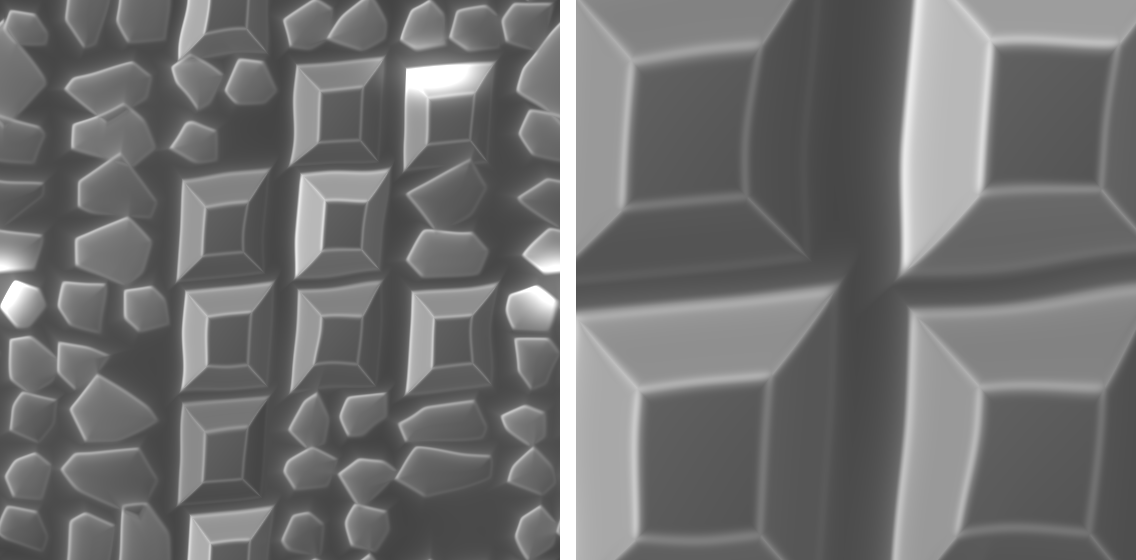
Left: the whole. Right: its middle third, enlarged.
Give the GLSL for this texture map, as a three.js fragment shader.

```glsl
// Soft grey height relief: bevelled studs among irregular stones with glowing rims.
varying vec2 vUv;

const float CELLS = 5.0;                 // stud cells across the canvas
const float STONE_CELL = 0.1;            // stone cell, half a stud cell
const vec2  GRID_ORIGIN = vec2(0.1);
const vec2  LIGHT = vec2(-0.8, 0.6);
const float GROUND = 0.255;
const float STONE_HALF = 0.042;
const float STONE_ROUNDING = 450.0;      // higher gives sharper corners
const float EMPTY_SHARE = 0.1;
const float STUD_SHARE = 0.14;
// Stud sides in the order left, right, top, bottom
const vec4  STUD_OUTER = vec4(0.074, 0.079, 0.088, 0.095);
const vec4  STUD_INNER = vec4(0.030, 0.043, 0.033, 0.052);
const vec4  STUD_SHADE = vec4(0.61, 0.32, 0.52, 0.34);
const vec4  STUD_LIT   = vec4(1.0, 0.22, 0.8, 0.35);
const vec2  FLARE_A = vec2(0.775, 0.875);
const vec2  FLARE_B = vec2(0.995, 0.49);

vec2 hash2(vec2 p) {
  vec3 q = fract(p.xyx * vec3(0.1031, 0.1030, 0.0973));
  q += dot(q, q.yzx + 33.33);
  return fract((q.xx + q.yz) * q.zy);
}

// Value noise that wraps after the given period
vec2 noise2(vec2 p, float period) {
  vec2 i = floor(p), f = fract(p);
  f = f * f * (3.0 - 2.0 * f);
  vec2 a = hash2(mod(i, period)), b = hash2(mod(i + vec2(1.0, 0.0), period));
  vec2 c = hash2(mod(i + vec2(0.0, 1.0), period)), d = hash2(mod(i + 1.0, period));
  return mix(mix(a, b, f.x), mix(c, d, f.x), f.y);
}

// Studs gather in the middle, near one flare, and here and there elsewhere
bool isStud(vec2 cell) {
  vec2 id = mod(cell, CELLS);
  vec2 centre = (id + 1.0) / CELLS;
  return length(centre - vec2(0.53, 0.42)) < 0.28 && centre.y > 0.3
      || length(centre - vec2(0.4, 0.2)) < 0.05
      || length(centre - vec2(0.8)) < 0.05
      || hash2(id + 71.0).x < STUD_SHARE;
}

// Rounded convex polygon: xy is the outward normal, z the signed distance
vec3 stonePolygon(vec2 p, vec2 halfSize, vec2 id) {
  vec2 normal = vec2(0.0);
  float total = 0.0;
  float turn = hash2(id + 5.0).x * 6.2832;
  for (int i = 0; i < 6; i++) {
    vec2 h = hash2(id + 17.0 * float(i) + 40.0);
    float angle = turn + (float(i) + 0.7 * (h.x - 0.5)) * 1.0472;
    vec2 dir = vec2(cos(angle), sin(angle));
    float side = dot(p, dir) - length(dir * halfSize) * mix(0.74, 1.06, h.y);
    float weight = exp(STONE_ROUNDING * side);
    total += weight;
    normal += weight * dir;
  }
  return vec3(normal / max(total, 1e-30), log(max(total, 1e-30)) / STONE_ROUNDING);
}

// state: x shade, y glow, z coverage
void addStone(vec2 uv, vec2 sub, inout vec3 state) {
  vec2 cell = floor(sub / 2.0);
  if (isStud(cell)) return;
  vec2 id = mod(sub, 2.0 * CELLS);
  vec2 h = hash2(id + 3.0), tone = hash2(id + 29.0);
  if (tone.y < EMPTY_SHARE) return;

  // Some cells join their four stones into two wide or two tall ones
  float split = hash2(mod(cell, CELLS) + 13.0).y;
  vec2 span = split < 0.25 ? vec2(2.0, 1.0) : split < 0.42 ? vec2(1.0, 2.0) : vec2(1.0);
  vec2 odd = mod(sub, 2.0);
  if (span.x > 1.5 && odd.x > 0.5 || span.y > 1.5 && odd.y > 0.5) return;

  vec2 p = uv - GRID_ORIGIN - (sub + 0.5 * span) * STONE_CELL - (h - 0.5) * 0.016;
  if (length(p) > 0.2) return;
  vec2 halfSize = STONE_HALF * span * mix(vec2(0.85), vec2(1.12), h.yx);
  vec3 shape = stonePolygon(p, halfSize, id);
  float d = shape.z;
  float lit = smoothstep(-0.7, 0.9, dot(shape.xy, LIGHT));
  float soft = mix(0.007, 0.0022, lit);
  float cover = 1.0 - smoothstep(-soft, soft, d);
  float face = mix(0.35, 0.45, tone.x) + 1.3 * dot(p, LIGHT) / max(span.x, span.y);
  face += 0.06 * (lit - 0.4) * smoothstep(-0.025, 0.0, d);
  float rim = exp(-pow((d + 0.002) / 0.0032, 2.0));
  float haze = exp(-abs(d) / 0.013);
  state.x = mix(state.x, face, cover);
  state.y = max(state.y, (0.13 * rim + 0.14 * haze) * mix(0.25, 1.0, lit));
  state.z = max(state.z, cover);
}

void addStud(vec2 uv, vec2 cell, inout vec3 state) {
  if (!isStud(cell)) return;
  vec2 h = hash2(mod(cell, CELLS) + 91.0);
  vec2 p = uv - GRID_ORIGIN - (cell + 0.5) / CELLS - (h - 0.5) * 0.012;
  p -= vec2(0.07 * p.y, 0.09 * p.x);

  // Each side runs from 0 at the inner panel to 1 at the foot
  vec4 side = (vec4(-p.x, p.x, p.y, -p.y) - STUD_INNER) / (STUD_OUTER - STUD_INNER);
  float m = max(max(side.x, side.y), max(side.z, side.w));
  vec4 w = exp(20.0 * (side - m));
  w /= dot(w, vec4(1.0));
  float lit = dot(w, STUD_LIT);
  float slope = smoothstep(-0.06, 0.06, m);
  float gain = mix(0.86, 1.16, h.x);
  float panel = 0.36 + 0.5 * dot(p, LIGHT);
  float face = mix(panel, dot(w, STUD_SHADE) * gain + 0.05 * (0.5 - m), slope);
  float soft = mix(0.28, 0.05, lit);
  float cover = 1.0 - smoothstep(1.0 - soft, 1.0 + soft, m);

  // Bright lines on the panel border, the diagonals and the foot
  float diagonal = (1.0 - max(max(w.x, w.y), max(w.z, w.w))) * 2.0 * slope * cover;
  float border = exp(-pow(m / 0.085, 2.0));
  float foot = exp(-pow((m - 0.95) / 0.07, 2.0)) * lit;
  float haze = exp(-abs(m - 1.0) / 0.24) * lit;
  float lines = max(0.17 * border * mix(0.55, 1.0, lit), 0.14 * diagonal);
  state.x = mix(state.x, face, cover);
  state.y = max(state.y, max(lines, 0.08 * foot + 0.15 * haze) * gain);
  state.z = max(state.z, cover);
}

// Wrapped elliptical hot spot
float flare(vec2 uv, vec2 centre, vec2 size) {
  vec2 p = fract(uv - centre + 0.5) - 0.5;
  return exp(-dot(p / size, p / size));
}

void main() {
  vec2 uv = vUv + (noise2(vUv * 12.0, 12.0) - 0.5) * 0.012;
  vec3 state = vec3(GROUND + 0.05 * noise2(vUv * 6.0, 6.0).x, 0.0, 0.0);
  vec2 sub = floor((uv - GRID_ORIGIN) / STONE_CELL);
  for (int y = -2; y <= 1; y++)
    for (int x = -2; x <= 1; x++)
      addStone(uv, sub + vec2(float(x), float(y)), state);

  vec2 cell = floor((uv - GRID_ORIGIN) * CELLS);
  for (int y = -1; y <= 1; y++)
    for (int x = -1; x <= 1; x++)
      addStud(uv, cell + vec2(float(x), float(y)), state);

  float hot = flare(uv, FLARE_A, vec2(0.075, 0.04)) + flare(uv, FLARE_B, vec2(0.06, 0.055));
  float shade = state.x + state.y + hot * mix(0.18, 0.85, state.z);
  gl_FragColor = vec4(vec3(min(shade, 1.0)), 1.0);
}
```
